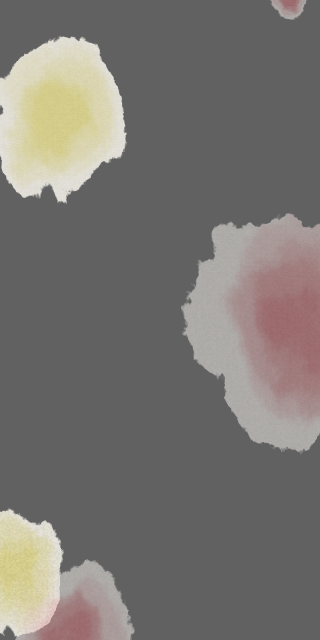
A WebGL 1 fragment shader for this background:

```glsl
precision highp float;
// Watercolour stains, pale yellow and dusty red, on a flat grey ground.
// Each stain is an ellipse warped by fractal noise for a ragged outline,
// filled with stacked translucent washes that deepen towards the middle.

uniform vec2 u_resolution;

const vec3 GROUND = vec3(0.38);
const vec3 YELLOW_RIM = vec3(0.88, 0.87, 0.84);
const vec3 YELLOW_CORE = vec3(0.83, 0.80, 0.54);
const vec3 RED_RIM = vec3(0.68, 0.67, 0.66);
const vec3 RED_CORE = vec3(0.61, 0.42, 0.43);

float hash(vec2 p) {
  return fract(sin(dot(p, vec2(127.1, 311.7))) * 43758.5453);
}

float valueNoise(vec2 p) {
  vec2 cell = floor(p);
  vec2 f = fract(p);
  f = f * f * (3.0 - 2.0 * f);
  float low = mix(hash(cell), hash(cell + vec2(1.0, 0.0)), f.x);
  float high = mix(hash(cell + vec2(0.0, 1.0)), hash(cell + 1.0), f.x);
  return mix(low, high, f.y);
}

// Fractal noise centred on zero
float fbm(vec2 p) {
  float sum = 0.0;
  float amplitude = 0.5;
  for (int i = 0; i < 6; i++) {
    sum += amplitude * (valueNoise(p) - 0.5);
    p = mat2(1.6, 1.2, -1.2, 1.6) * p + 3.7;
    amplitude *= 0.58;
  }
  return sum;
}

// Stain space: the unit circle is the outline; taper narrows the lower end
vec2 stainSpace(vec2 p, vec2 centre, vec2 radius, float taper) {
  vec2 q = (p - centre) / radius;
  q.x /= 1.0 + taper * clamp(q.y, -1.5, 1.5);
  return q;
}

// Depth inside the ragged outline: 0 at the edge, 1 in the middle
float stainDepth(vec2 q, float seed) {
  vec2 warp = vec2(fbm(q * 1.8 + seed), fbm(q * 1.8 + seed + 41.3));
  return 1.0 - length(q + 0.5 * warp);
}

// Ragged upright slit cut out of the outline
float notch(vec2 q, vec2 centre, float width) {
  vec2 offset = (q - centre) * vec2(1.0, 0.45);
  return length(offset) - width + 0.15 * fbm(q * 4.0);
}

// Pigment from stacked washes, each with its own wandering, darker margin
float pigment(vec2 q, float depth, vec2 lean, float seed) {
  float sum = 0.0;
  for (int i = 0; i < 4; i++) {
    float layer = float(i);
    float wander = 0.4 * fbm(q * 1.6 + seed + 7.3 * layer);
    float s = depth + dot(q, lean) + wander - 0.13 - 0.16 * layer;
    float margin = exp(-pow((s - 0.05) / 0.04, 2.0));
    sum += 0.25 * smoothstep(-0.09, 0.15, s) + 0.03 * margin;
  }
  return sum;
}

// Lays a stain over the colour below, which tints it where they overlap
vec3 paint(vec3 under, vec3 rim, vec3 core, float amount, float depth,
           float soften, float grain) {
  vec3 tint = under / max(under.r, max(under.g, under.b));
  vec3 stain = mix(rim, core, amount) * mix(vec3(1.0), tint, 0.6);
  return mix(under, stain + grain, smoothstep(-soften, soften, depth));
}

vec3 redStain(vec3 under, vec2 p, vec2 centre, vec2 radius, float taper,
              vec2 lean, float seed, float grain) {
  vec2 q = stainSpace(p, centre, radius, taper);
  float depth = stainDepth(q, seed);
  float soften = 1.2 / (u_resolution.x * radius.x);
  float amount = pigment(q, depth, lean, seed);
  return paint(under, RED_RIM, RED_CORE, amount, depth, soften, grain);
}

vec3 yellowStain(vec3 under, vec2 p, vec2 centre, vec2 radius,
                 vec2 notchCentre, float seed, float grain) {
  vec2 q = stainSpace(p, centre, radius, 0.0);
  float depth = stainDepth(q, seed);
  float amount = pigment(q, depth, vec2(0.0, 0.1), seed);
  depth = min(depth, notch(q, notchCentre, 0.13));
  float soften = 1.2 / (u_resolution.x * radius.x);
  return paint(under, YELLOW_RIM, YELLOW_CORE, amount, depth, soften, grain);
}

void main() {
  // Canvas width is 1, height is 2
  vec2 p = gl_FragCoord.xy / u_resolution.x;
  float grain = 0.03 * (valueNoise(p * 230.0) - 0.5);
  vec3 color = GROUND;

  // Red stains: large at the right, one low down, a drop at the top
  color = redStain(color, p, vec2(0.89, 0.99), vec2(0.30, 0.37), 0.15,
                   vec2(0.18, 0.16), 5.0, grain);
  color = redStain(color, p, vec2(0.23, 0.01), vec2(0.18, 0.235), 0.0,
                   vec2(0.0, -0.1), 19.0, grain);
  color = redStain(color, p, vec2(0.906, 2.005), vec2(0.055, 0.06), 0.0,
                   vec2(0.0), 31.0, grain);

  // Yellow stains, the lower one overlapping red
  color = yellowStain(color, p, vec2(0.185, 1.62), vec2(0.21, 0.255),
                      vec2(-0.15, -1.05), 12.0, grain);
  color = yellowStain(color, p, vec2(0.045, 0.205), vec2(0.15, 0.19),
                      vec2(-0.1, -1.15), 26.0, 2.0 * grain);

  gl_FragColor = vec4(color, 1.0);
}
```
